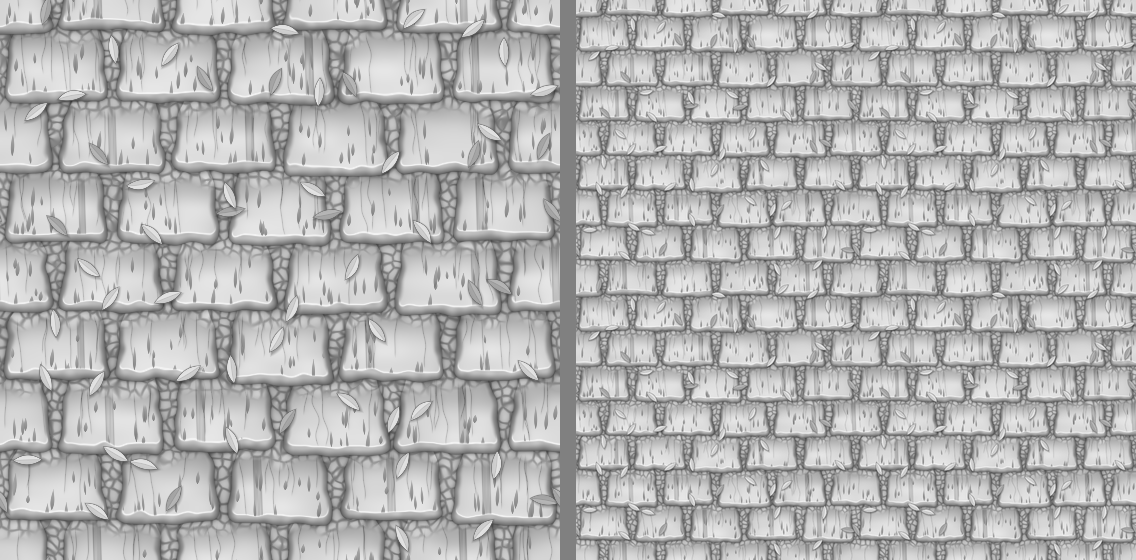
Left: one tile. Right: repeated 2 by 2.
Reproduce this texture map procedurally as a WebGL 2 fragment shader.

```glsl
#version 300 es
precision highp float;

#define ROWS 8.0
#define TILE_WIDTH 1.6
#define ROW_SHIFT 0.48
#define CORNER 0.14
#define LIP 0.13
#define PEBBLES_PER_ROW 7.0
#define LEAF_LENGTH 0.21
#define LEAF_WIDTH 0.072
#define LEAF_CHANCE 0.95
#define FACE_TONE 0.875
#define PITS 11
#define FISSURES 7

uniform vec2 u_resolution;
out vec4 fragColor;

float pixel;

vec2 hash2(vec2 p) {
    vec3 h = fract(p.xyx * vec3(0.1031, 0.1030, 0.0973));
    h += dot(h, h.yzx + 33.33);
    return fract((h.xx + h.yz) * h.zy);
}

float noise(vec2 p, vec2 period) {
    vec2 i = floor(p), f = fract(p);
    f = f * f * (3.0 - 2.0 * f);
    vec2 a = mod(i, period), b = mod(i + 1.0, period);
    return mix(mix(hash2(a).x, hash2(vec2(b.x, a.y)).x, f.x),
               mix(hash2(vec2(a.x, b.y)).x, hash2(b).x, f.x), f.y);
}

// Waves of whole frequency over the canvas
float wrapNoise(vec2 p, vec2 scale) { return noise(p * scale, ROWS * scale) - 0.5; }

float cover(float d) { return 1.0 - smoothstep(-pixel, pixel, d); }

float roundCorner(vec2 d, float r) {
    d += r;
    return length(max(d, 0.0)) + min(max(d.x, d.y), 0.0) - r;
}

// Soft domes with sunken joints
float pebbleTone(vec2 p) {
    vec2 g = p * PEBBLES_PER_ROW + 0.6 * vec2(wrapNoise(p, vec2(5.0)), wrapNoise(p, vec2(6.0)));
    vec2 cell = floor(g);
    float nearest = 9.0, second = 9.0, tone = 0.0;
    for (int k = 0; k < 9; k++) {
        vec2 c = cell + vec2(k % 3, k / 3) - 1.0;
        vec2 h = hash2(mod(c, ROWS * PEBBLES_PER_ROW) + 3.0);
        float d = length(c + 0.1 + 0.8 * h - g) + 0.15 * h.y;
        if (d < nearest) { second = nearest; nearest = d; tone = h.x; }
        else second = min(second, d);
    }
    float dome = smoothstep(0.0, 0.45, second - nearest) * (1.0 - 0.5 * nearest * nearest);
    return mix(0.57, 0.84 + 0.06 * tone, dome) + 0.08 * wrapNoise(p, vec2(3.0));
}

// Returns signed distance, height above the bottom edge, depth from the side
vec3 tileShape(vec2 q, vec2 id, vec2 p) {
    vec2 h = hash2(id + 11.0);
    float bottom = 0.01 + 0.09 * h.y + 0.06 * wrapNoise(p, vec2(4.0));
    float halfWidth = 0.755 + 0.03 * (h.x - 0.5) + 0.06 * wrapNoise(p, vec2(5.0))
        - 0.08 * smoothstep(0.05, 0.7, q.y) - 0.1 * smoothstep(0.8, 1.15, q.y);
    vec2 depth = vec2(halfWidth - abs(q.x), q.y - bottom);
    return vec3(roundCorner(-depth, CORNER), depth.yx);
}

float tileTone(vec2 q, vec2 id, vec2 p, vec3 shape) {
    float tone = FACE_TONE + 0.07 * wrapNoise(p, vec2(2.0, 4.0));
    tone *= 1.0 - 0.17 * smoothstep(0.5, 0.98, q.y);
    tone *= 1.0 - 0.1 * exp(-max(shape.z, 0.0) * 8.0);
    // Split band on some tiles
    vec2 b = hash2(id + 71.0);
    float band = abs(q.x - b.x + 0.5 + 0.03 * q.y) - 0.015 - 0.04 * b.y;
    if (b.y > 0.65) {
        tone -= cover(band) * (0.13 + 0.1 * wrapNoise(p, vec2(40.0, 3.0)));
        tone -= 0.15 * cover(abs(band) - 0.006);
    }
    // Long thin fissures, shaded on one side
    for (int i = 0; i < FISSURES; i++) {
        vec2 h = hash2(id * 5.0 + float(i) * 17.0 + 40.0);
        float x = (h.x - 0.5) * 1.35 + 0.2 * (h.y - 0.5) * q.y
            + 0.08 * (noise(vec2(q.y * 4.0 + h.x * 30.0, h.y * 30.0), vec2(97.0)) - 0.5);
        float reach = smoothstep(0.0, 0.1, q.y - 0.1 - 0.5 * h.y);
        tone -= 0.19 * reach * cover(abs(q.x - x) - 0.004);
        tone -= 0.04 * reach * exp(-max(q.x - x, 0.0) * 35.0) * step(x, q.x);
    }
    // Spindle-shaped pits, thickest near the lip
    for (int i = 0; i < PITS; i++) {
        vec2 h = hash2(id * 9.0 + float(i) * 13.0 + 90.0);
        vec2 g = hash2(h * 50.0 + float(i));
        float len = 0.06 + 0.11 * g.x;
        vec2 r = q - vec2((h.x - 0.5) * 1.3, 0.2 + 0.6 * h.y * h.y);
        float t = clamp(r.y / len, -1.0, 1.0);
        float width = (0.015 + 0.013 * g.y) * (1.0 - t * t) * (1.0 - 0.4 * t);
        float pit = 1.0 - smoothstep(-0.008, 0.008, abs(r.x - 0.2 * (g.y - 0.5) * r.y) - width);
        tone = mix(tone, 0.55 + 0.1 * t, 0.85 * pit * step(abs(r.y), len));
    }
    // Rounded rim and bright lip line
    float lip = LIP + 0.05 * wrapNoise(p, vec2(6.0));
    float inner = roundCorner(vec2(0.055 - shape.z, lip - shape.y), 0.07);
    float low = 1.0 - smoothstep(0.15, 0.3, shape.y);
    float rim = mix(0.5, 0.74, smoothstep(0.0, 0.11, -shape.x)) + 0.08 * wrapNoise(p, vec2(9.0));
    tone = mix(tone, rim, smoothstep(mix(-0.06, -0.012, low), 0.012, inner));
    tone += 0.15 * low * exp(-inner * inner * 6000.0);
    return min(tone, 0.95) - 0.12 * exp(shape.x * 70.0);
}

float addLeaves(float tone, vec2 p) {
    for (int k = 0; k < 9; k++) {
        vec2 c = floor(p) + vec2(k % 3, k / 3) - 1.0;
        vec2 id = mod(c, ROWS), h = hash2(id + 120.0), g = hash2(id + 150.0);
        if (g.x > LEAF_CHANCE) continue;
        float a = 6.2832 * g.y;
        mat2 turn = mat2(cos(a), -sin(a), sin(a), cos(a));
        vec2 l = turn * (p - c - h), s = turn * (p - c - h - vec2(0.012, -0.025));
        l.y += (h.x - 0.5) * l.x * l.x;
        float t = l.x / LEAF_LENGTH, u = s.x / LEAF_LENGTH;
        float d = abs(l.y) - LEAF_WIDTH * (1.0 - t * t);
        float shade = abs(s.y) - LEAF_WIDTH * (1.0 - u * u);
        tone *= 1.0 - 0.28 * (1.0 - smoothstep(-0.03, 0.04, shade));
        float leaf = mix(0.9, 0.82, smoothstep(-0.01, 0.01, l.y)) - 0.5 * abs(l.y);
        leaf = mix(leaf, 0.62, 0.7 * cover(abs(l.y) - 0.003));
        leaf *= h.y > 0.78 ? 0.8 : 1.0;
        leaf = mix(leaf, 0.42, smoothstep(-0.014, -0.002, d));
        tone = mix(tone, leaf, cover(d));
    }
    return tone;
}

void main() {
    vec2 p = gl_FragCoord.xy / u_resolution * ROWS;
    pixel = ROWS / u_resolution.y;
    float pebbles = pebbleTone(p), tone = pebbles;
    float baseRow = floor(p.y - ROW_SHIFT);
    // Each row overlaps the one beneath it
    for (int k = -1; k <= 1; k++) {
        float row = baseRow + float(k);
        float x = p.x / TILE_WIDTH - 0.5 * mod(row, 2.0);
        float y = p.y - ROW_SHIFT - row;
        float moss = smoothstep(0.86, 1.06, y + 0.22 * wrapNoise(p, vec2(3.0)));
        for (int j = 0; j < 2; j++) {
            float column = floor(x - 0.5) + float(j);
            vec2 q = vec2((x - column - 0.5) * TILE_WIDTH, y);
            vec2 id = mod(vec2(column, row), vec2(ROWS / TILE_WIDTH, ROWS));
            vec3 shape = tileShape(q, id, p);
            float outside = max(shape.x, 0.0);
            tone *= 1.0 - 0.14 * exp(-outside * 8.0) - 0.27 * exp(-outside * 40.0);
            if (shape.x < pixel)
                tone = mix(tone, mix(tileTone(q, id, p, shape), pebbles, moss), cover(shape.x));
        }
    }
    fragColor = vec4(vec3(clamp(addLeaves(tone, p), 0.0, 1.0)), 1.0);
}
```
